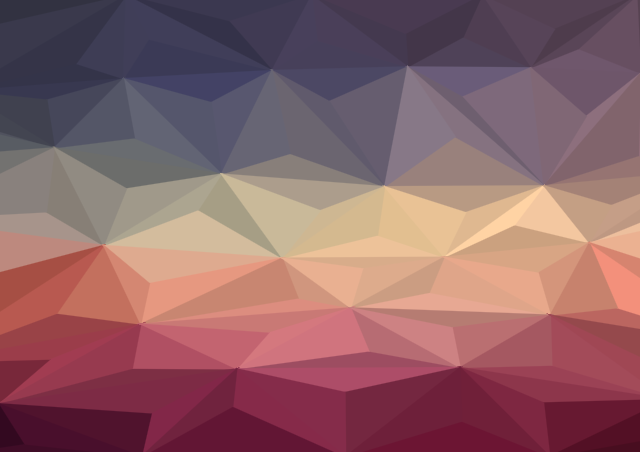
This background is drawn by a WebGL 1 fragment shader. Its source:

```glsl
precision highp float;
// Faceted dusk: a mesh of triangles from slate blue through sand to wine red.
// Hubs lie on curved ridges; each triangle is split in three about an inner
// point, and each facet takes one flat colour from a smooth palette.
uniform vec2 u_resolution;

#define STRIPS 6        // strips between neighbouring ridges
#define CELLS 5         // cells along a strip
#define SHADE 0.13      // contrast between facets
#define WANDER 0.75     // how far inner points stray from the centroid
#define SOFTNESS 1.2    // edge width in pixels

float hash(vec3 p) {
    p = fract(p * vec3(0.1031, 0.1137, 0.0973) + 0.37);
    p += dot(p, p.yzx + 19.19);
    return fract((p.x + p.y) * p.z);
}

// Each ridge is a parabola in the hub index, in fractions of the canvas.
vec2 ridge(float i, vec3 across, vec3 up) {
    vec3 powers = vec3(1.0, i, i * i);
    return vec2(dot(powers, across), dot(powers, up));
}

vec2 hub(float row, float i) {
    if (row < 0.5) return ridge(i, vec3(-0.117, 0.326, -0.012), vec3(1.01, 0.0, 0.0));
    if (row < 1.5) return ridge(i, vec3(-0.059, 0.262, -0.010), vec3(0.798, 0.033, -0.005));
    if (row < 2.5) return ridge(i, vec3(-0.182, 0.270, -0.003), vec3(0.761, -0.103, 0.015));
    if (row < 3.5) return ridge(i, vec3(-0.143, 0.318, -0.013), vec3(0.515, -0.073, 0.015));
    if (row < 4.5) return ridge(i, vec3(-0.124, 0.352, -0.008), vec3(0.195, 0.114, -0.026));
    if (row < 5.5) return ridge(i, vec3(-0.003, 0.385, -0.012), vec3(0.107, 0.114, -0.037));
    return ridge(i, vec3(-0.098, 0.319, 0.0), vec3(-0.01, 0.0, 0.0));
}

// Four colours blended from left to right.
vec3 band(float x, vec3 a, vec3 b, vec3 c, vec3 d) {
    float t = clamp(x, 0.0, 1.0) * 3.0;
    vec3 col = mix(a, b, min(t, 1.0));
    col = mix(col, c, clamp(t - 1.0, 0.0, 1.0));
    return mix(col, d, clamp(t - 2.0, 0.0, 1.0));
}

// Seven bands blended from top to bottom.
vec3 palette(vec2 q) {
    float x = q.x, t = (0.95 - q.y) / 0.15;
    vec3 night = band(x, vec3(0.21, 0.21, 0.27), vec3(0.22, 0.21, 0.30),
                         vec3(0.27, 0.21, 0.29), vec3(0.34, 0.26, 0.32));
    vec3 indigo = band(x, vec3(0.20, 0.20, 0.28), vec3(0.28, 0.28, 0.43),
                          vec3(0.40, 0.37, 0.49), vec3(0.47, 0.35, 0.42));
    vec3 slate = band(x, vec3(0.38, 0.40, 0.40), vec3(0.45, 0.46, 0.47),
                         vec3(0.60, 0.52, 0.53), vec3(0.54, 0.41, 0.43));
    vec3 sand = band(x, vec3(0.66, 0.58, 0.55), vec3(0.72, 0.69, 0.57),
                        vec3(0.90, 0.75, 0.56), vec3(0.93, 0.75, 0.61));
    vec3 coral = band(x, vec3(0.72, 0.35, 0.29), vec3(0.87, 0.57, 0.48),
                         vec3(0.88, 0.68, 0.57), vec3(0.87, 0.52, 0.44));
    vec3 rose = band(x, vec3(0.58, 0.20, 0.27), vec3(0.68, 0.30, 0.40),
                        vec3(0.68, 0.35, 0.43), vec3(0.56, 0.24, 0.29));
    vec3 wine = band(x, vec3(0.22, 0.04, 0.14), vec3(0.43, 0.10, 0.23),
                        vec3(0.42, 0.08, 0.20), vec3(0.32, 0.06, 0.14));
    vec3 col = mix(night, indigo, clamp(t, 0.0, 1.0));
    col = mix(col, slate, clamp(t - 1.0, 0.0, 1.0));
    col = mix(col, sand, clamp(t - 2.0, 0.0, 1.0));
    col = mix(col, coral, clamp(t - 3.0, 0.0, 1.0));
    col = mix(col, rose, clamp(t - 4.0, 0.0, 1.0));
    return mix(col, wine, clamp(t - 5.0, 0.0, 1.0));
}

float cross2(vec2 a, vec2 b) { return a.x * b.y - a.y * b.x; }

float side(vec2 p, vec2 a, vec2 b) { return cross2(b - a, p - a) / length(b - a); }

// Full inside the triangle, fading just outside so neighbours leave no seam.
float cover(vec2 p, vec2 a, vec2 b, vec2 c) {
    float s = sign(cross2(b - a, c - a));
    float d = min(min(s * side(p, a, b), s * side(p, b, c)), s * side(p, c, a));
    return clamp(1.0 + d * u_resolution.y / SOFTNESS, 0.0, 1.0);
}

void facet(inout vec3 col, vec2 p, vec2 a, vec2 b, vec2 c, vec2 aspect, vec3 seed) {
    float alpha = cover(p, a, b, c);
    if (alpha <= 0.0) return;
    vec3 flatColour = palette((a + b + c) / (3.0 * aspect));
    flatColour *= 1.0 + SHADE * (2.0 * hash(seed) - 1.0);
    col = mix(col, flatColour, alpha);
}

// Splits one triangle into three facets about a wandering inner point.
void fan(inout vec3 col, vec2 p, vec2 a, vec2 b, vec2 c, vec2 aspect, vec3 seed) {
    if (cover(p, a, b, c) <= 0.0) return;
    vec3 w = vec3(hash(seed + 11.0), hash(seed + 23.0), hash(seed + 37.0));
    w = mix(vec3(0.5), w, WANDER) + 0.1;
    vec2 inner = (a * w.x + b * w.y + c * w.z) / (w.x + w.y + w.z);
    facet(col, p, a, b, inner, aspect, seed + 41.0);
    facet(col, p, b, c, inner, aspect, seed + 53.0);
    facet(col, p, c, a, inner, aspect, seed + 67.0);
}

void main() {
    vec2 aspect = vec2(u_resolution.x / u_resolution.y, 1.0);
    vec2 p = gl_FragCoord.xy / u_resolution.y;
    vec3 col = palette(p / aspect);
    for (int r = 0; r < STRIPS; r++) {
        for (int k = 0; k < CELLS; k++) {
            float row = float(r), i = float(k);
            vec2 a = hub(row, i) * aspect, b = hub(row, i + 1.0) * aspect;
            vec2 c = hub(row + 1.0, i) * aspect, d = hub(row + 1.0, i + 1.0) * aspect;
            // Cut the cell along its shorter diagonal.
            bool falling = distance(a, d) < distance(b, c);
            fan(col, p, a, b, falling ? d : c, aspect, vec3(row, i, 1.0));
            fan(col, p, c, d, falling ? a : b, aspect, vec3(row, i, 2.0));
        }
    }
    gl_FragColor = vec4(col, 1.0);
}
```
